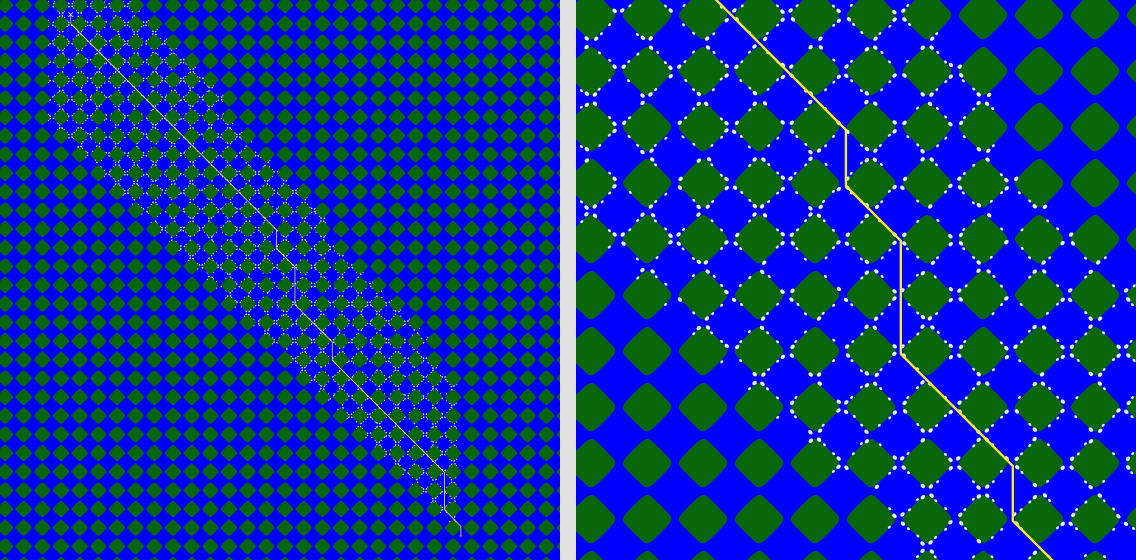
Left, the full canvas; right, a detail of the centre.
This pattern is drawn by a Shadertoy shader. Its source:

```glsl
// Grid of rounded green diamonds on blue, with a thin yellow route in a band of pale specks.

const float REPEATS = 30.0;            // diamonds across and down
const float GRID_OFFSET = 0.27;        // first diamond centre, in cells from the top left
const float DIAMOND_LEVEL = 0.09;      // higher gives smaller, rounder diamonds
const float ROUTE_HALF_WIDTH = 0.021;  // in cells
const float MARK_ARM = 0.11;           // size of the route end marks
const float SPECK_RADIUS = 0.031;
const float SPECK_DENSITY = 0.68;
const vec3 BLUE = vec3(0.0, 0.0, 0.995);
const vec3 GREEN = vec3(0.04, 0.40, 0.04);
const vec3 YELLOW = vec3(0.96, 0.93, 0.12);
const vec3 PALE = vec3(0.92, 0.96, 0.93);
const vec3 ORANGE = vec3(0.95, 0.60, 0.10);
const float TAU = 6.2831853;

// Corners of the route in cells, x to the right and y down
const int CORNERS = 12;
const vec2 ROUTE[CORNERS] = vec2[CORNERS](
    vec2(3.52, 0.51), vec2(3.52, 1.0), vec2(14.55, 12.05), vec2(14.55, 13.05),
    vec2(15.53, 14.03), vec2(15.53, 16.05), vec2(17.53, 18.05), vec2(17.53, 19.03),
    vec2(23.54, 25.04), vec2(23.54, 27.03), vec2(24.42, 27.93), vec2(24.42, 28.44));

float hash(vec3 p) {
    p = fract(p * vec3(0.1031, 0.1030, 0.0973));
    p += dot(p, p.yzx + 33.33);
    return fract((p.x + p.y) * p.z);
}

// Antialiased coverage of a signed distance
float coverage(float dist, float pixel) {
    return clamp(0.5 - dist / pixel, 0.0, 1.0);
}

float segmentDistance(vec2 p, vec2 a, vec2 b) {
    vec2 ab = b - a;
    return length(p - a - ab * clamp(dot(p - a, ab) / dot(ab, ab), 0.0, 1.0));
}

// Contour of a cosine lattice, scaled to an approximate distance
float diamondDistance(vec2 cell) {
    vec2 phase = TAU * fract(cell);
    float field = cos(phase.x) + cos(phase.y) - DIAMOND_LEVEL;
    return -field / max(TAU * length(sin(phase)), 2.0);
}

float routeDistance(vec2 cell) {
    float d = 1e3;
    for (int i = 1; i < CORNERS; i++)
        d = min(d, segmentDistance(cell, ROUTE[i - 1], ROUTE[i]));
    return d - ROUTE_HALF_WIDTH;
}

// Slanted band that holds the specks, tapering to the lower right
bool insideBand(vec2 cell) {
    float across = cell.x - cell.y;
    float along = cell.x + cell.y;
    return across > -3.6 && across < 7.2 - 0.085 * (along - 9.0)
        && cell.x > 2.4 && cell.x < 24.1 && cell.y > -0.1;
}

// Broken dots on the four diagonal arms of every neck between diamonds
float speckDistance(vec2 cell) {
    vec2 diagonal = vec2(cell.x + cell.y, cell.x - cell.y) - 0.5;
    vec2 neck = floor(diagonal + 0.5);   // necks lie on whole numbers here
    vec2 centre = 0.5 * vec2(neck.x + neck.y + 1.0, neck.x - neck.y);
    if (!insideBand(centre)) return 1e3;

    vec2 local = diagonal - neck;
    bool sideways = abs(local.x) > abs(local.y);
    vec2 arm = sideways ? local : local.yx;
    float armId = (sideways ? 1.0 : 3.0) + step(0.0, arm.x);
    arm.x = abs(arm.x);

    float d = 1e3;
    for (int i = 0; i < 2; i++) {
        vec3 key = vec3(neck + 64.0, armId + 4.0 * float(i));
        if (hash(key) > SPECK_DENSITY) continue;
        float jitter = hash(key + 17.0) - 0.5;
        vec2 dot = vec2(0.16 + 0.18 * float(i) + 0.05 * jitter, 0.07 * jitter);
        float radius = SPECK_RADIUS * (i == 0 ? 1.2 : 0.8);
        d = min(d, length((arm - dot) * vec2(0.6, 0.8)) - radius);
    }
    return d;
}

void mainImage(out vec4 fragColor, in vec2 fragCoord) {
    vec2 uv = fragCoord / iResolution.xy;
    vec2 cell = vec2(uv.x, 1.0 - uv.y) * REPEATS - GRID_OFFSET;
    float pixel = REPEATS / iResolution.y;

    // Diamonds and specks
    vec3 color = mix(BLUE, GREEN, coverage(diamondDistance(cell), pixel));
    color = mix(color, PALE, coverage(speckDistance(cell), pixel));

    // Route
    color = mix(color, YELLOW, coverage(routeDistance(cell), pixel));

    // Pale cross at the start, orange tick at the end
    vec2 start = abs(cell - ROUTE[0]);
    float cross = segmentDistance(start, vec2(0.0), vec2(MARK_ARM)) - ROUTE_HALF_WIDTH;
    color = mix(color, PALE, coverage(cross, pixel));
    vec2 finish = abs(cell - ROUTE[CORNERS - 1]);
    float tick = segmentDistance(finish, vec2(0.0), vec2(0.5 * MARK_ARM, 0.0)) - ROUTE_HALF_WIDTH;
    color = mix(color, ORANGE, coverage(tick, pixel));

    fragColor = vec4(color, 1.0);
}
```
